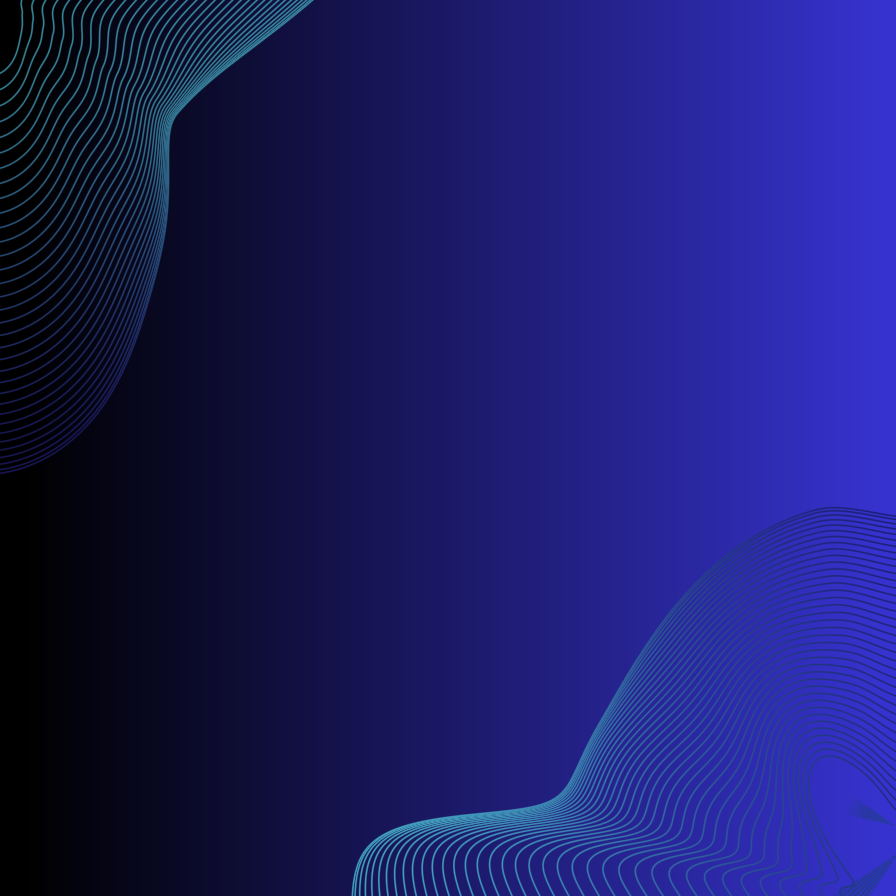
A three.js fragment shader for this background:

```glsl
// Blue horizontal gradient with two corner bundles of fine contour lines.
#define UPPER_LINES 34
#define LOWER_LINES 37
#define LINE_SOFTNESS 0.0018
#define LINE_OPACITY 0.85
#define EDGE_BLUE vec3(0.213, 0.198, 0.815)
#define UPPER_TEAL vec3(0.25, 0.62, 0.70)
#define UPPER_INDIGO vec3(0.11, 0.10, 0.38)
#define LOWER_TEAL vec3(0.29, 0.73, 0.82)
#define LOWER_NAVY vec3(0.09, 0.10, 0.40)

varying vec2 vUv;

const float HALF_PI = 1.570796;
const float ANGLE_STEP = 0.002;

float bump(float x, float center, float width) {
  float d = (x - center) / width;
  return exp(-d * d);
}

// Profiles hold outer radius, innermost fraction and crowding exponent.
// The turn runs from 0 on the horizontal side to 1 on the vertical side.
vec3 upperProfile(float turn) {
  float shoulder = 0.116 * pow(max(1.0 - turn / 0.45, 0.0), 2.5);
  float lobe = 0.297 * smoothstep(0.36, 1.03, turn);
  float radius = 0.233 + shoulder + lobe - 0.016 * bump(turn, 0.72, 0.12);
  float inner = 0.03 + 0.09 * turn;
  float crowding = 1.35 + bump(turn, 0.4, 0.22);
  return vec3(radius, inner, crowding);
}

vec3 lowerProfile(float turn) {
  float arm = 0.225 / (1.0 + exp((turn - 0.1155) / 0.0222));
  float dome = 0.058 * smoothstep(0.333, 0.911, turn);
  float dip = 0.018 * smoothstep(0.867, 1.02, turn);
  float inner = 0.1 + 0.09 * turn + 0.26 * bump(turn, 0.65, 0.25);
  float crowding = 1.25 + 0.9 * bump(turn, 0.25, 0.2);
  return vec3(0.383 + arm + dome - dip, inner, crowding);
}

float lineRadius(vec3 profile, float level) {
  return profile.x * (1.0 - (1.0 - profile.y) * pow(1.0 - level, profile.z));
}

// Coverage of one curve, with radial distance corrected for its slope.
float curveLine(float radius, vec3 here, vec3 ahead, float level) {
  float r = lineRadius(here, level);
  float slope = (lineRadius(ahead, level) - r) / (ANGLE_STEP * HALF_PI * r);
  float d = abs(radius - r) / sqrt(1.0 + slope * slope);
  return 1.0 - smoothstep(0.0, LINE_SOFTNESS, d);
}

float upperBundle(vec2 p) {
  float turn = atan(p.y, p.x) / HALF_PI;
  vec3 here = upperProfile(turn);
  vec3 ahead = upperProfile(turn + ANGLE_STEP);
  float cover = 0.0;
  for (int i = 1; i <= UPPER_LINES; i++) {
    float level = float(i) / float(UPPER_LINES);
    cover = max(cover, curveLine(length(p), here, ahead, level));
  }
  return cover;
}

float lowerBundle(vec2 p) {
  float turn = atan(p.y, p.x) / HALF_PI;
  vec3 here = lowerProfile(turn);
  vec3 ahead = lowerProfile(turn + ANGLE_STEP);
  float cover = 0.0;
  for (int i = 0; i <= LOWER_LINES; i++) {
    float level = float(i) / float(LOWER_LINES);
    cover = max(cover, curveLine(length(p), here, ahead, level));
  }
  return cover;
}

// Narrow wedge of rays where the innermost curves pinch together.
float rayFan(vec2 p, float direction, float spread, float reach) {
  float offset = (atan(p.y, p.x) - direction) / spread;
  float rays = 0.6 + 0.4 * cos(offset * 22.0);
  float wedge = 1.0 - smoothstep(0.7, 1.0, abs(offset));
  return rays * wedge * (1.0 - smoothstep(0.5 * reach, reach, length(p)));
}

void main() {
  // Background gradient
  float ramp = clamp((vUv.x - 0.025) / 0.965, 0.0, 1.0);
  vec3 color = EDGE_BLUE * ramp;

  // Upper left bundle, fading downward
  vec2 upper = vec2(vUv.x, 1.0 - vUv.y);
  vec3 upperColor = mix(UPPER_TEAL, UPPER_INDIGO, smoothstep(0.0, 0.52, upper.y));
  color = mix(color, upperColor, LINE_OPACITY * upperBundle(upper));

  // Lower right bundle, fading away from its left tip
  vec2 lower = vec2(1.0 - vUv.x, vUv.y);
  float fade = smoothstep(0.0, 0.75, length(vUv - vec2(0.4, 0.05)));
  vec3 lowerColor = mix(LOWER_TEAL, LOWER_NAVY, fade);
  color = mix(color, lowerColor, LINE_OPACITY * lowerBundle(lower));

  // Pinched corner folds
  float folds = max(rayFan(lower - vec2(0.0, 0.078), 0.42, 0.22, 0.065),
                    rayFan(lower - vec2(-0.005, 0.05), -0.78, 0.22, 0.13));
  color = mix(color, vec3(0.11, 0.24, 0.48), 0.8 * folds);

  gl_FragColor = vec4(color, 1.0);
}
```
